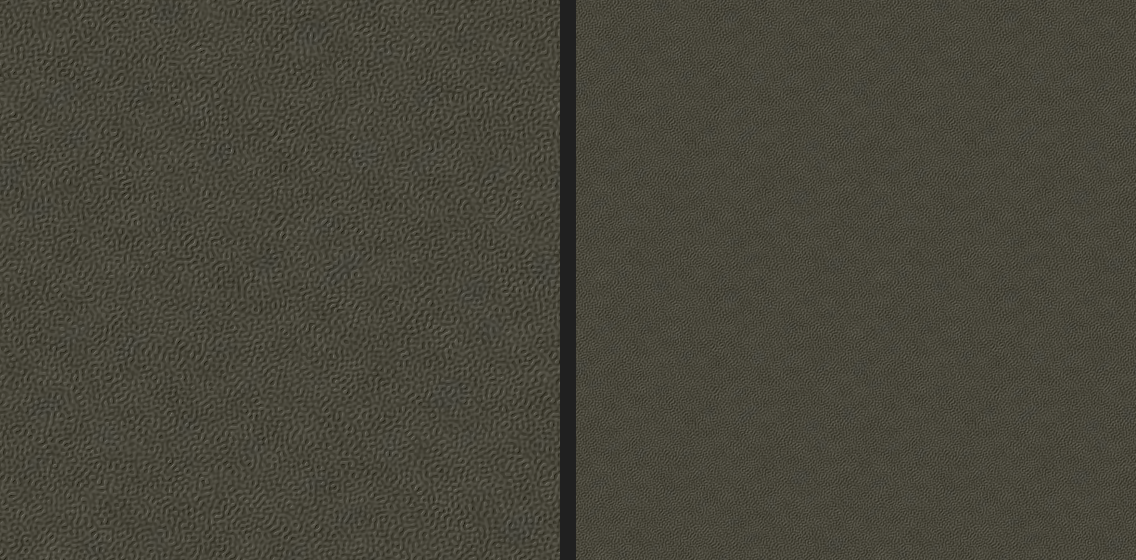
Left, the tile; right, the same tile 2 across and 2 down.
Write a three.js fragment shader that draws this texture.

```glsl
// Fine grained leather: a maze of tiny worm-like ridges lit from the upper left.
// Layered sines over a band of wavelengths and random directions form the ridges;
// whole-number wave vectors and a wrapping warp make the sheet tile.

varying vec2 vUv;

const float TAU = 6.2831853;
const int WAVE_COUNT = 72;
const float MIN_REPEATS = 70.0;
const float MAX_REPEATS = 126.0;
const float MEAN_REPEATS = 98.0;

const vec2 LIGHT_DIRECTION = vec2(-0.8, 0.6);
const vec3 MID_COLOUR = vec3(0.286, 0.277, 0.231);
const vec3 RELIEF_RANGE = vec3(0.043, 0.043, 0.044);
const vec3 COOL_TINT = vec3(-0.005, -0.001, 0.009);

float hash(float n) {
  return fract(sin(n * 91.35 + 4.7) * 4375.85);
}

// Phase of a wave with whole repeats, reduced to one turn for precision.
float wavePhase(vec2 uv, vec2 repeats, float offset) {
  return TAU * fract(dot(repeats, uv) + offset);
}

// Slow variation from a few waves of up to reach repeats, about -1 to 1.
float broadVariation(vec2 uv, float reach, float seed) {
  float sum = 0.0;
  for (int i = 0; i < 10; i++) {
    float id = float(i) + seed;
    vec2 spread = vec2(hash(id), hash(id + 17.0)) * 2.0 - 1.0;
    vec2 repeats = floor(spread * reach + 0.5);
    sum += cos(wavePhase(uv, repeats, hash(id + 31.0)));
  }
  return sum / 4.0;
}

// Bends the sheet a little so that the grain tightens and loosens.
vec2 warp(vec2 uv, float amount) {
  return uv + amount * vec2(broadVariation(uv, 8.0, 400.0),
                            broadVariation(uv, 8.0, 500.0));
}

// Returns ridge height in x and its slope towards the light in y.
vec2 ridgeField(vec2 uv, vec2 light) {
  vec2 field = vec2(0.0);
  for (int i = 0; i < WAVE_COUNT; i++) {
    float id = float(i);
    float angle = 0.5 * TAU * (id + hash(id)) / float(WAVE_COUNT);
    vec2 direction = vec2(cos(angle), sin(angle));
    float frequency = mix(MIN_REPEATS, MAX_REPEATS, hash(id + 61.0));
    vec2 repeats = floor(direction * frequency + 0.5);
    float phase = wavePhase(uv, repeats, hash(id + 127.0));
    float steepness = dot(direction, light) * frequency / MEAN_REPEATS;
    field += vec2(cos(phase), sin(phase) * steepness);
  }
  return field * sqrt(2.0 / float(WAVE_COUNT));
}

// Flattens the ridge tops and shades their sides.
float embossTone(vec2 field) {
  float falloff = inversesqrt(1.0 + 0.5 * field.x * field.x);
  float plateau = field.x * falloff;
  float slope = field.y * falloff * falloff * falloff;
  return 0.62 * plateau + 1.6 * slope;
}

void main() {
  float tone = embossTone(ridgeField(warp(vUv, 0.002), LIGHT_DIRECTION));

  // Let the relief swell and fade over the sheet.
  tone *= 1.0 + 0.1 * broadVariation(vUv, 9.0, 200.0);
  vec3 colour = MID_COLOUR + RELIEF_RANGE * tone;

  // Uneven brightness, both broad and mottled, and faint cool patches.
  colour += 0.006 * broadVariation(vUv, 12.0, 600.0);
  colour += 0.011 * broadVariation(vUv, 36.0, 700.0);
  colour += COOL_TINT * smoothstep(0.5, 1.4, broadVariation(vUv, 12.0, 300.0));

  gl_FragColor = vec4(colour, 1.0);
}
```
